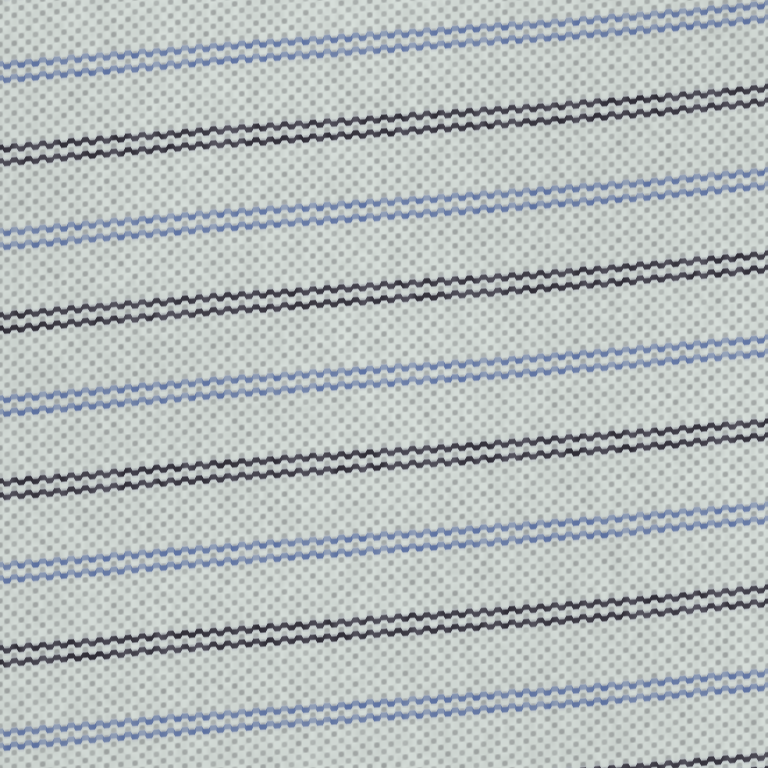
This texture is drawn by a three.js fragment shader. Its source:

```glsl
#define PITCH 0.1087        // distance between stripe pairs
#define FIRST_DARK 0.7969   // height of one dark pair at the left edge
#define SLOPE 0.0794
#define BOW 0.0015
#define COLUMNS 108.0       // warp threads across
#define ROWS 12.0           // weft threads per pitch
#define HALF_WIDTH 0.0034
#define ZIGZAG 0.0021
#define SOFT 0.0015
#define WEAR 0.16

varying vec2 vUv;

const float PI = 3.14159265;
const vec3 CLOTH = vec3(0.815, 0.845, 0.828);
const vec3 SHADOW = vec3(0.655, 0.675, 0.668);
const vec3 CHARCOAL = vec3(0.205, 0.195, 0.235);
const vec3 BLUE = vec3(0.34, 0.425, 0.625);
const vec3 PALE_BLUE = vec3(0.53, 0.59, 0.70);
const vec3 HALO = vec3(0.68, 0.70, 0.75);

float hash(vec2 p) {
  return fract(sin(dot(p, vec2(127.1, 311.7))) * 43758.5453);
}

float noise(vec2 p) {
  vec2 i = floor(p);
  vec2 f = fract(p);
  f = f * f * (3.0 - 2.0 * f);
  return mix(mix(hash(i), hash(i + vec2(1.0, 0.0)), f.x),
             mix(hash(i + vec2(0.0, 1.0)), hash(i + 1.0), f.x), f.y);
}

void main() {
  // Slanted, slightly bowed coordinates along the weft
  float height = vUv.y - SLOPE * vUv.x - BOW * sin(2.0 * PI * vUv.x);
  height += 0.0012 * (noise(vUv * vec2(14.0, 9.0)) - 0.5);
  float stripe = (height - FIRST_DARK) / PITCH;
  float index = floor(stripe + 0.5);
  float offset = (stripe - index) * PITCH;
  float isBlue = mod(index, 2.0);
  vec2 thread = vec2(vUv.x * COLUMNS, stripe * ROWS);
  vec2 cell = floor(thread + 0.5);
  float grain = hash(cell);

  // Plain weave: staggered gaps between the threads
  float weave = cos(PI * thread.x) * cos(PI * thread.y);
  float gap = smoothstep(-0.15, 0.85, weave) * (0.8 + 0.4 * grain);
  vec3 color = mix(CLOTH, SHADOW, gap);
  color *= 1.0 + 0.05 * (noise(vUv * vec2(150.0, 90.0)) - 0.5);

  // Two coloured strands per stripe, stepping over and under the warp
  float stepWave = clamp(2.2 * cos(PI * thread.x), -1.0, 1.0);
  float side = offset < 0.0 ? -1.0 : 1.0;
  float center = side * PITCH / ROWS + ZIGZAG * stepWave;
  center += 0.0009 * (noise(vec2(thread.x, index * 7.0 + side)) - 0.5);
  float distanceToStrand = abs(offset - center);
  float strand = 1.0 - smoothstep(HALF_WIDTH - SOFT, HALF_WIDTH + SOFT, distanceToStrand);
  float halo = 1.0 - smoothstep(HALF_WIDTH, HALF_WIDTH + 0.005, distanceToStrand);

  // Dye: blue fades on each raised step, charcoal stays even
  float raised = smoothstep(-0.5, 0.9, stepWave);
  float fade = noise(vec2(thread.x * 0.8, index * 5.0 + side * 2.0));
  vec3 blueDye = mix(BLUE, PALE_BLUE, 0.75 * raised + 0.25 * fade);
  vec3 dye = mix(CHARCOAL * (0.9 + 0.35 * fade), blueDye, isBlue);
  float cover = strand * (1.0 - WEAR * fade) * mix(1.0, 0.94, isBlue);
  color = mix(color, HALO, 0.4 * halo);
  color = mix(color, dye, cover);

  // Uneven light over the cloth
  color *= 0.985 + 0.03 * noise(vUv * 4.0);
  gl_FragColor = vec4(color, 1.0);
}
```
